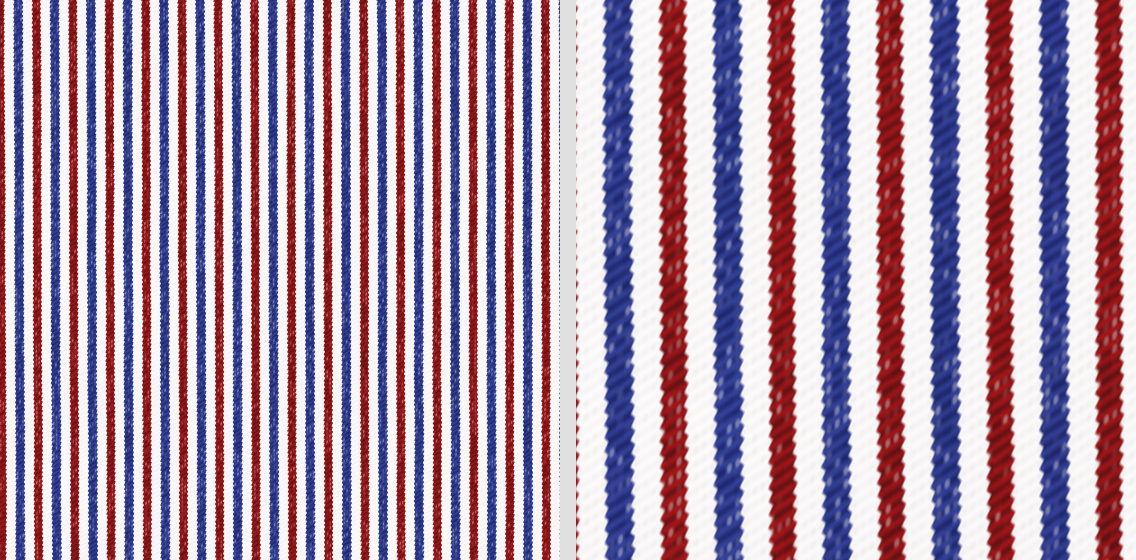
Left, the full canvas; right, a detail of the centre.
A WebGL 1 fragment shader for this texture:

```glsl
precision highp float;
// Woven ticking: narrow red and blue vertical stripes alternating on white cotton.
// Stripes are distances to repeated centre lines; a diagonal twill rib notches
// their edges and shades the yarn, with hashed variation for each stitch.

uniform vec2 u_resolution;

#define REPEATS 15.4        // red + blue pairs across the canvas
#define RED_HALF 0.0073     // half widths of the stripes
#define BLUE_HALF 0.0079
#define RIBS 128.0          // twill ribs up the canvas
#define RIB_SLOPE 0.65      // rise of a rib per unit across
#define THREADS 200.0       // warp threads across the canvas
#define NOTCH 0.0009        // depth of the stepped stripe edge
#define SOFTNESS 0.0012     // yarn fuzz at the edge

const float TAU = 6.2831853;
const vec3 COTTON = vec3(0.985, 0.977, 0.977);
const vec3 RED = vec3(0.62, 0.085, 0.095);
const vec3 RED_GROOVE = vec3(0.39, 0.07, 0.08);
const vec3 BLUE = vec3(0.20, 0.25, 0.58);
const vec3 BLUE_GROOVE = vec3(0.12, 0.155, 0.43);

float hash(vec2 p) {
  vec3 q = fract(vec3(p.xyx) * 0.1031);
  q += dot(q, q.yzx + 33.33);
  return fract((q.x + q.y) * q.z);
}

float noise(vec2 p) {
  vec2 i = floor(p);
  vec2 f = fract(p);
  f = f * f * (3.0 - 2.0 * f);
  return mix(mix(hash(i), hash(i + vec2(1.0, 0.0)), f.x),
             mix(hash(i + vec2(0.0, 1.0)), hash(i + vec2(1.0, 1.0)), f.x), f.y);
}

void main() {
  vec2 uv = gl_FragCoord.xy / u_resolution;
  float pixel = 1.0 / min(u_resolution.x, u_resolution.y);

  // The cloth leans slightly, most at the lower left, and wavers a little.
  float lean = mix(0.0042, 0.0012, uv.x) * (1.0 - uv.y);
  float waver = 0.0012 * (noise(uv * vec2(12.0, 9.0)) - 0.5);
  float x = uv.x - lean - waver;

  // Nearest stripe: even indices are red, odd are blue.
  float lane = x * REPEATS * 2.0;
  float index = floor(lane + 0.5);
  float isBlue = mod(index, 2.0);
  float dist = abs(lane - index) / (REPEATS * 2.0);

  // Diagonal ribs and the stitches where they cross the warp threads.
  float ribPhase = (uv.y - x * RIB_SLOPE) * RIBS;
  float ribDetail = 1.0 - smoothstep(0.3, 0.6, pixel * RIBS);
  float rib = 0.5 + 0.5 * cos(TAU * ribPhase) * ribDetail;
  vec2 stitch = vec2(x * THREADS, ribPhase);
  float stitchTone = hash(floor(stitch) + 300.0);
  vec2 fromCentre = fract(stitch) - 0.5;
  float fleck = (1.0 - smoothstep(0.1, 0.5, length(fromCentre))) * ribDetail;

  // Stripe mask with rib-stepped, fuzzy edges.
  float halfWidth = mix(RED_HALF, BLUE_HALF, isBlue) + NOTCH * (rib * 2.0 - 1.0)
                  + 0.0008 * (noise(uv * vec2(90.0, 180.0)) - 0.5);
  float soft = max(pixel * 0.7, SOFTNESS);
  float stripe = 1.0 - smoothstep(halfWidth - soft, halfWidth + soft, dist);

  // Dyed yarn: dark grooves, brighter ribs, and pale weft showing through.
  float lit = clamp(rib * 0.8 + 0.5 * stitchTone - 0.03, 0.0, 1.0);
  vec3 yarn = mix(mix(RED_GROOVE, RED, lit), mix(BLUE_GROOVE, BLUE, lit), isBlue);
  yarn *= 0.96 + 0.08 * noise(uv * vec2(40.0, 14.0));
  yarn = mix(yarn, COTTON, 0.38 * fleck * smoothstep(0.5, 0.95, stitchTone));

  // White ground: faint ribs, grain and broad unevenness.
  float shade = 0.018 * (1.0 - rib) + 0.025 * fleck * stitchTone
              + 0.012 * noise(uv * 7.0);
  vec3 ground = COTTON + 0.008 - shade * vec3(0.95, 1.0, 1.0);

  gl_FragColor = vec4(mix(ground, yarn, stripe), 1.0);
}
```
